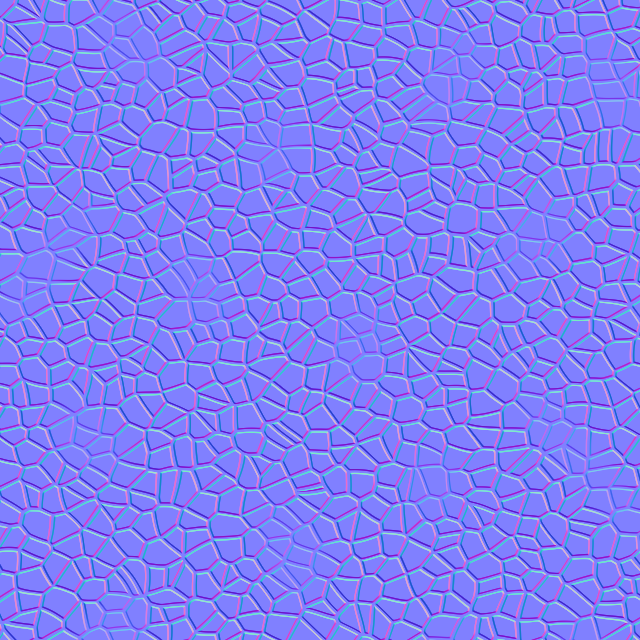
Give the GLSL for this texture map, as a Shadertoy shader.

```glsl
// Tangent-space normal map of raised, flat-topped pebble cells split by thin grooves.

const float CELLS = 28.5;                  // cells along the canvas height
const float RIM_WIDTH = 0.056;             // bevel width, in cells
const vec2 RIM_SLOPE = vec2(1.5, 1.65);    // steepness of the bevel per axis
const float ROUNDING = 55.0;               // higher gives sharper cell corners

vec2 hash2(vec2 p) {
    vec3 q = fract(p.xyx * vec3(0.1031, 0.1030, 0.0973));
    q += dot(q, q.yzx + 33.33);
    return fract((q.xx + q.yz) * q.zy);
}

// Layered sines that bend the cell walls.
vec2 warp(vec2 p, float amount) {
    vec2 bend = sin(p.yx * vec2(0.83, 0.71) + p * 0.37 + vec2(0.4, 2.1));
    bend += 0.5 * sin(p.yx * vec2(1.9, 2.3) - p * 0.8 + vec2(3.7, 1.2));
    return p + amount * bend;
}

// Slow variation in the range -1 to 1.
float drift(vec2 p) {
    return 0.5 * (sin(p.x * 0.9 + 2.0 * sin(p.y * 0.43))
                + sin(p.y * 1.1 + 2.0 * sin(p.x * 0.37 + 1.0)));
}

// Offset from p to the feature point of a lattice cell.
vec2 toFeature(vec2 cell, vec2 p) {
    return cell + hash2(cell) - p;
}

// Returns the outward wall direction (xy) and the rounded wall distance (z).
vec3 cellWall(vec2 p, float rounding) {
    vec2 home = floor(p), nearestCell = home, nearest = vec2(8.0);
    for (int j = -1; j <= 1; j++)
    for (int i = -1; i <= 1; i++) {
        vec2 cell = home + vec2(i, j);
        vec2 offset = toFeature(cell, p);
        if (dot(offset, offset) < dot(nearest, nearest)) {
            nearest = offset;
            nearestCell = cell;
        }
    }

    // Blend all walls of the nearest cell with an exponential soft minimum.
    vec2 direction = vec2(0.0);
    float total = 0.0;
    for (int j = -2; j <= 2; j++)
    for (int i = -2; i <= 2; i++) {
        if (i == 0 && j == 0) continue;
        vec2 offset = toFeature(nearestCell + vec2(i, j), p);
        vec2 outward = normalize(offset - nearest);
        float wall = dot(0.5 * (offset + nearest), outward);
        float weight = exp(-rounding * wall);
        direction += weight * outward;
        total += weight;
    }
    total = max(total, 1e-20);
    return vec3(direction / total, -log(total) / rounding);
}

// Share of a pixel at x that is covered by the band from start to end.
float bandCoverage(float x, float start, float end, float pixel) {
    float covered = min(x + 0.5 * pixel, end) - max(x - 0.5 * pixel, start);
    return clamp(covered / pixel, 0.0, 1.0);
}

vec3 encodeNormal(vec2 slope) {
    return 0.5 + 0.5 * normalize(vec3(slope, 1.0));
}

void mainImage(out vec4 fragColor, in vec2 fragCoord) {
    vec2 p = fragCoord / iResolution.y * CELLS;
    float pixel = CELLS / iResolution.y;

    // Cells are slightly wider than tall.
    vec2 q = warp(p * vec2(0.95, 1.05), 0.11) + 40.0;
    vec3 wall = cellWall(q, ROUNDING);

    // Bevel between the groove floor and the flat top.
    float groove = 0.05 + 0.02 * drift(p);
    float rim = bandCoverage(wall.z, groove, groove + RIM_WIDTH, pixel);

    // Worn patches where the bevel fades into the floor.
    float wear = smoothstep(-0.85, -0.35, drift(p.yx * 0.8 + 7.0));
    rim *= mix(0.45, 1.0, wear);

    fragColor = vec4(encodeNormal(RIM_SLOPE * rim * wall.xy), 1.0);
}
```
